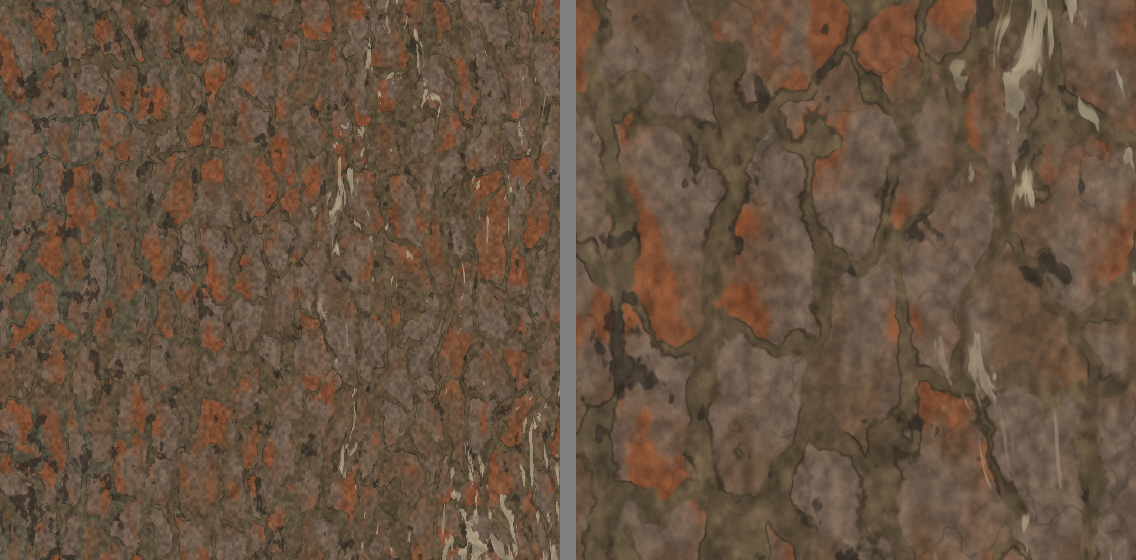
Left, the full canvas; right, a detail of the centre.
Give the GLSL for this texture, as a three.js fragment shader.

```glsl
// Weathered pine bark: tall flaking plates split by olive brown furrows.
// A stretched, warped Voronoi grid makes the plates; layered noise adds rust,
// grey flakes, fibres, dark pits and a few pale resin streaks on the right.

#define PLATES vec2(19.0, 10.0)
#define FURROW_WIDTH 0.185
#define RUST_LEVEL 0.635
#define PIT_LEVEL 0.70
#define RESIN_LEVEL 0.65
#define GRAIN 0.55
#define FURROW_BROWN vec3(0.365, 0.307, 0.230)
#define FURROW_GREEN vec3(0.350, 0.325, 0.262)
#define PLATE_GREY vec3(0.430, 0.362, 0.305)
#define PLATE_BROWN vec3(0.405, 0.315, 0.240)
#define RUST vec3(0.530, 0.285, 0.160)
#define RESIN vec3(0.640, 0.590, 0.490)

varying vec2 vUv;

float hash(vec2 p) {
  vec3 q = fract(p.xyx * 0.1031);
  q += dot(q, q.yzx + 33.33);
  return fract((q.x + q.y) * q.z);
}

vec2 hash2(vec2 p) {
  return vec2(hash(p), hash(p + 57.3));
}

float noise(vec2 p) {
  vec2 i = floor(p);
  vec2 f = fract(p);
  f = f * f * (3.0 - 2.0 * f);
  float low = mix(hash(i), hash(i + vec2(1.0, 0.0)), f.x);
  float high = mix(hash(i + vec2(0.0, 1.0)), hash(i + 1.0), f.x);
  return mix(low, high, f.y);
}

float fbm(vec2 p) {
  float sum = 0.0;
  float amp = 0.533;
  for (int i = 0; i < 4; i++) {
    sum += amp * noise(p);
    p = mat2(0.96, 0.28, -0.28, 0.96) * p * 2.03 + 19.7;
    amp *= 0.5;
  }
  return sum;
}

// Returns distance to the plate border in x and the plate id in yz
vec3 plateCell(vec2 p) {
  vec2 base = floor(p);
  vec2 f = fract(p);
  vec2 nearCell = vec2(0.0);
  vec2 nearVec = vec2(0.0);
  float best = 9.0;
  for (int y = -1; y <= 1; y++) {
    for (int x = -1; x <= 1; x++) {
      vec2 g = vec2(float(x), float(y));
      vec2 r = g + 0.1 + 0.8 * hash2(base + g) - f;
      if (dot(r, r) < best) {
        best = dot(r, r);
        nearCell = g;
        nearVec = r;
      }
    }
  }
  float border = 9.0;
  for (int y = -2; y <= 2; y++) {
    for (int x = -2; x <= 2; x++) {
      vec2 g = nearCell + vec2(float(x), float(y));
      vec2 r = g + 0.1 + 0.8 * hash2(base + g) - f;
      vec2 gap = r - nearVec;
      if (dot(gap, gap) > 0.0001) {
        vec2 n = normalize(gap);
        // Level gaps are narrower than upright ones
        border = min(border, dot(0.5 * (nearVec + r), n) * (1.0 + 1.2 * abs(n.y)));
      }
    }
  }
  return vec3(border, base + nearCell);
}

void main() {
  vec2 p = vUv;
  float region = fbm(p * 3.0 + 4.0) - 0.5;
  float left = 1.0 - smoothstep(0.1, 0.6, p.x + 0.7 * region);

  // Plates with ragged borders
  vec2 warp = vec2(fbm(p * vec2(12.0, 6.0)), fbm(p * vec2(12.0, 6.0) + 31.0)) - 0.5;
  vec2 ragged = vec2(fbm(p * 60.0 + 7.0), fbm(p * 60.0 + 63.0)) - 0.5;
  vec3 cell = plateCell(p * PLATES + warp * vec2(1.7, 1.2) + ragged * vec2(0.42, 0.26));
  float inset = cell.x - FURROW_WIDTH - 0.4 * (fbm(p * vec2(24.0, 11.0) + 11.0) - 0.5);
  float plate = smoothstep(-0.03, 0.05, inset);
  vec2 shift = 13.0 * hash2(cell.yz + 5.0);

  // Fibrous furrows, greener on the left
  float fibre = fbm(p * vec2(120.0, 65.0) + warp * 9.0);
  vec3 furrow = mix(FURROW_BROWN, FURROW_GREEN, left * smoothstep(0.4, 0.6, fbm(p * 9.0 + 2.0)));
  furrow *= 0.78 + 0.44 * fibre;

  // Flaked plate faces: grey, brown and rust layers
  float flake = fbm(p * vec2(27.0, 17.0) + shift);
  float tone = hash(cell.yz + 91.0);
  vec3 face = mix(PLATE_BROWN, PLATE_GREY, smoothstep(0.34, 0.58, flake + 0.35 * (tone - 0.45)));
  float rustField = fbm(p * vec2(30.0, 17.0) - shift + 40.0) + 0.28 * (hash(cell.yz + 23.0) - 0.5) + 0.06 * left;
  float rust = smoothstep(RUST_LEVEL - 0.03, RUST_LEVEL + 0.03, rustField);
  float blush = smoothstep(RUST_LEVEL - 0.2, RUST_LEVEL + 0.1, rustField);
  face = mix(face, RUST, 0.34 * blush + 0.42 * rust * (0.3 + 0.7 * tone));
  face *= 0.92 + 0.16 * fbm(p * vec2(75.0, 55.0) + shift);
  float crack = 1.0 - smoothstep(0.0, 0.02, abs(fbm(p * vec2(30.0, 22.0) + shift * 2.0) - 0.44));
  face *= 1.0 - 0.14 * crack * smoothstep(0.4, 0.6, fbm(p * 33.0 + 9.0));

  // Join the layers with a broken shadow along the plate rim
  vec3 color = mix(furrow, face, plate);
  float rim = 1.0 - smoothstep(0.0, 0.06, abs(inset + 0.02));
  color *= 1.0 - 0.26 * rim * smoothstep(0.42, 0.62, fbm(p * 36.0 + 17.0));

  // Small dark pits, mostly on the left
  float pitField = fbm(p * vec2(52.0, 36.0) + 80.0) + 0.09 * left - 0.06 * plate;
  float pit = smoothstep(PIT_LEVEL, PIT_LEVEL + 0.05, pitField);
  color = mix(color, vec3(0.20, 0.175, 0.15), 0.7 * pit);

  // Fine grain, then pale resin runs
  color *= 1.0 + GRAIN * (fbm(p * vec2(170.0, 140.0) + 3.0) - 0.5);
  float runs = noise(vec2(p.x * 17.0 + 2.0 * warp.x, p.y * 4.5) + 50.0);
  float resinField = fbm(p * vec2(95.0, 28.0) + warp * 6.0 + 70.0) + 0.5 * (runs - 0.78);
  float resin = smoothstep(RESIN_LEVEL, RESIN_LEVEL + 0.07, resinField) * smoothstep(0.48, 0.62, p.x);
  color = mix(color, RESIN * (0.75 + 0.5 * fibre), 0.85 * resin);

  gl_FragColor = vec4(color, 1.0);
}
```
